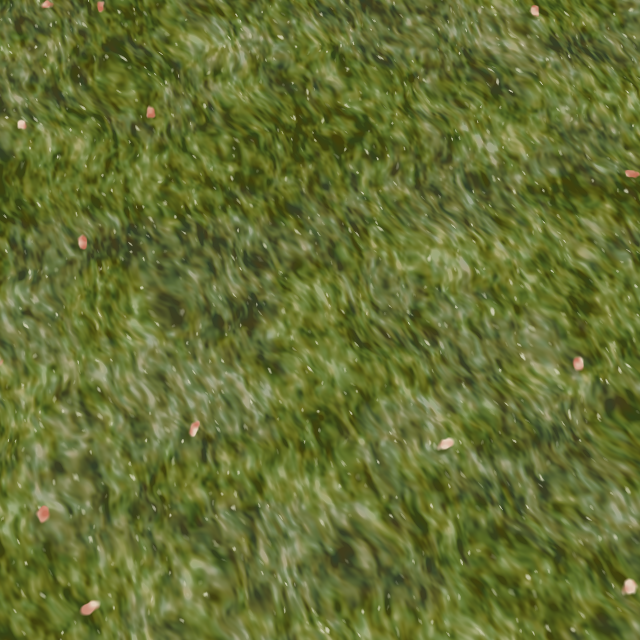
Give the GLSL for this texture, as a three.js fragment shader.

```glsl
// Sunlit, slightly blurred lawn with leaning blades, pale glints and a few fallen petals.
varying vec2 vUv;

const vec3 DEEP = vec3(0.23, 0.26, 0.065);
const vec3 SHADE = vec3(0.31, 0.36, 0.10);
const vec3 GRASS = vec3(0.40, 0.45, 0.145);
const vec3 LIGHT = vec3(0.475, 0.525, 0.25);
const vec3 STRAW = vec3(0.64, 0.66, 0.46);
const vec3 GLINT = vec3(0.80, 0.80, 0.69);
const vec3 DULL_SHIFT = vec3(0.0, -0.012, 0.065);
const vec3 PETAL_PINK = vec3(0.80, 0.46, 0.38);
const vec3 PETAL_WHITE = vec3(0.95, 0.86, 0.80);
const float BLADE_LEAN = 0.35;

float hash(vec2 p, float seed) {
  vec3 q = fract(vec3(p.xyx + seed * 17.0) * 0.1031);
  q += dot(q, q.yzx + 33.33);
  return fract((q.x + q.y) * q.z);
}

float noise(vec2 p, float seed) {
  vec2 cell = floor(p);
  vec2 f = fract(p);
  f = f * f * (3.0 - 2.0 * f);
  float low = mix(hash(cell, seed), hash(cell + vec2(1.0, 0.0), seed), f.x);
  float high = mix(hash(cell + vec2(0.0, 1.0), seed), hash(cell + 1.0, seed), f.x);
  return mix(low, high, f.y);
}

// Noise centred on zero
float sway(vec2 p, float seed) {
  return noise(p, seed) - 0.5;
}

vec2 rotate(vec2 p, float angle) {
  float c = cos(angle);
  float s = sin(angle);
  return vec2(c * p.x - s * p.y, s * p.x + c * p.y);
}

// One soft spot in some grid cells: x is coverage, y is a random value per spot
vec2 scatter(vec2 p, float chance, vec2 size, float tilt, float softness, float seed) {
  vec2 cell = floor(p);
  vec2 jitter = vec2(hash(cell, seed + 1.0), hash(cell, seed + 2.0));
  vec2 offset = fract(p) - mix(vec2(0.34), vec2(0.66), jitter);
  float pick = hash(cell, seed + 3.0);
  vec2 local = rotate(offset, tilt * (hash(cell, seed + 4.0) - 0.5));
  float ragged = 0.5 * sway(offset / size * 1.6 + cell * 7.0, seed);
  float coverage = 1.0 - smoothstep(1.0 - softness, 1.0, length(local / size) + ragged);
  return vec2(coverage * step(pick, chance), hash(cell, seed + 5.0));
}

// Piecewise ramp from deep shadow to dry straw
vec3 grassRamp(float tone) {
  vec3 colour = mix(DEEP, SHADE, clamp((tone - 0.20) / 0.16, 0.0, 1.0));
  colour = mix(colour, GRASS, clamp((tone - 0.36) / 0.16, 0.0, 1.0));
  colour = mix(colour, LIGHT, clamp((tone - 0.52) / 0.18, 0.0, 1.0));
  return mix(colour, STRAW, clamp((tone - 0.70) / 0.20, 0.0, 1.0));
}

// Lightness built from broad patches, tufts and two sizes of blade
float grassTone(vec2 ground, vec2 blade) {
  float tone = 0.51;
  tone += 0.24 * sway(ground * vec2(5.0, 9.0), 1.0);
  tone += 0.24 * sway(rotate(ground, 0.5) * vec2(11.0, 19.0), 2.0);
  tone += 0.34 * sway(rotate(blade, -0.25) * vec2(34.0, 30.0), 3.0);
  tone += 0.44 * sway(blade * vec2(115.0, 46.0), 4.0);
  tone += 0.32 * sway(rotate(blade, 0.2) * vec2(90.0, 62.0), 5.0);
  tone += 0.26 * sway(rotate(blade, -0.15) * vec2(180.0, 105.0), 6.0);
  return tone;
}

void main() {
  // Mild perspective: features shrink toward the top
  float depth = mix(0.9, 1.3, vUv.y);
  vec2 ground = vec2((vUv.x - 0.5) * depth, vUv.y * mix(0.9, 1.2, vUv.y)) + 3.0;

  // Blades lean to the left, with a wandering direction
  vec2 blade = ground;
  blade.x += BLADE_LEAN * ground.y + 0.035 * sway(ground * 9.0, 7.0);
  blade += 0.010 * vec2(sway(ground * 31.0, 8.0), sway(ground * 27.0, 9.0));

  // Turf, with duller grey-green areas
  vec3 colour = grassRamp(grassTone(ground, blade));
  float dullness = 0.6 * noise(ground * vec2(8.0, 12.0), 10.0)
                 + 0.4 * noise(blade * vec2(60.0, 35.0), 11.0);
  colour += DULL_SHIFT * smoothstep(0.42, 0.66, dullness);

  // Faint warm and cool flicker between blades
  float hueShift = sway(blade * vec2(95.0, 60.0), 12.0);
  colour += hueShift * vec3(0.07, -0.01, -0.05);

  // Pale glints in two sizes
  for (int i = 0; i < 2; i++) {
    float layer = float(i);
    vec2 grid = blade * mix(38.0, 57.0, layer);
    vec2 spot = scatter(grid, 0.17, vec2(0.17, 0.31), 0.9, 0.85, 20.0 + 10.0 * layer);
    colour = mix(colour, GLINT, spot.x * mix(0.2, 0.95, spot.y * spot.y));
  }

  // Fallen petals, each with a small shadow to its lower left
  vec2 petalGrid = ground * 8.0;
  vec2 petalSize = vec2(0.085, 0.13);
  vec2 shadow = scatter(petalGrid + vec2(0.06, 0.07), 0.13, petalSize * 1.3, 3.0, 0.9, 50.0);
  vec2 petal = scatter(petalGrid, 0.13, petalSize, 3.0, 0.45, 50.0);
  float paleness = clamp(petal.y + 1.4 * sway(ground * 95.0, 13.0), 0.0, 1.0);
  colour = mix(colour, DEEP, 0.6 * shadow.x);
  colour = mix(colour, mix(PETAL_PINK, PETAL_WHITE, paleness), 0.9 * petal.x);

  gl_FragColor = vec4(colour, 1.0);
}
```
